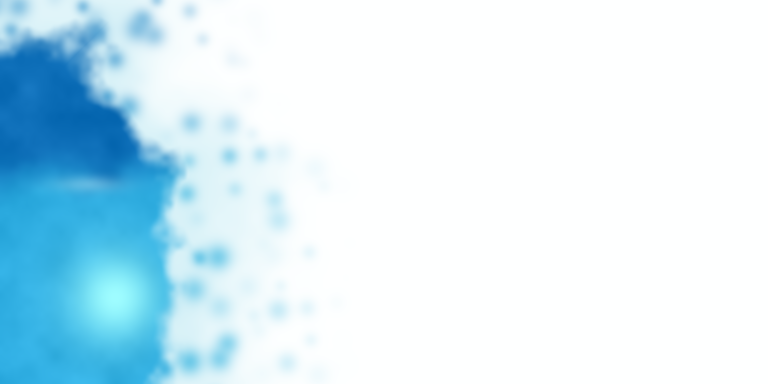
This background is drawn by a Shadertoy shader. Its source:

```glsl
#define CELL 0.078
#define EDGE_X 0.43
#define TOP_Y 0.89
#define SPRAY_REACH 0.50
#define GLOW_POS vec2(0.30, 0.225)
#define GLOW_SIZE 0.105
#define PAPER vec3(0.995, 1.0, 1.0)
#define SKY vec3(0.17, 0.67, 0.88)
#define DEEP vec3(0.05, 0.43, 0.72)
#define AQUA vec3(0.62, 0.99, 1.0)
#define MIST vec3(0.80, 0.93, 0.96)
#define DROP vec3(0.30, 0.74, 0.89)

vec3 hash3(vec2 p) {
    vec3 q = fract(p.xyx * vec3(0.1031, 0.1030, 0.0973));
    q += dot(q, q.yxz + 33.33);
    return fract((q.xxy + q.yzz) * q.zyx);
}

float noise(vec2 p) {
    vec2 i = floor(p), f = fract(p);
    f = f * f * (3.0 - 2.0 * f);
    float low = mix(hash3(i).x, hash3(i + vec2(1, 0)).x, f.x);
    float high = mix(hash3(i + vec2(0, 1)).x, hash3(i + vec2(1, 1)).x, f.x);
    return mix(low, high, f.y);
}

float fbm(vec2 p) {
    return 0.6 * noise(p) + 0.3 * noise(p * 2.1 + 7.0) + 0.1 * noise(p * 4.3 + 19.0);
}

// Signed distance outside the painted body, positive over the paper
float outside(vec2 p) {
    float edge = EDGE_X - 0.20 * smoothstep(0.55, 0.80, p.y);
    edge += 0.03 * exp(-pow((p.y - 0.30) / 0.10, 2.0));
    return max(p.x - edge, p.y - TOP_Y);
}

// Soft droplets, thinning out away from the body
float spray(vec2 p) {
    vec2 cell = floor(p / CELL);
    float clear = 1.0;
    for (int y = -1; y <= 1; y++) {
        for (int x = -1; x <= 1; x++) {
            vec2 id = cell + vec2(x, y);
            vec3 rnd = hash3(id + 31.0);
            vec2 center = (id + 0.15 + 0.7 * rnd.xy) * CELL;
            float fade = 1.0 - smoothstep(-0.05, SPRAY_REACH, outside(center));
            float radius = mix(0.017, 0.033, hash3(id + 73.0).x);
            float strength = fade * smoothstep(0.15, 0.75, rnd.z);
            vec2 offset = (p - center) / radius;
            clear *= 1.0 - 0.85 * strength * exp(-dot(offset, offset));
        }
    }
    return 1.0 - clear;
}

void mainImage(out vec4 fragColor, in vec2 fragCoord) {
    vec2 p = fragCoord / iResolution.y;
    float dist = outside(p);
    float grain = fbm(p * 13.0);
    float cloud = fbm(p * 7.0 + 40.0);

    // Pale mist over the paper
    float mist = 1.0 - smoothstep(0.0, 0.48, dist + 0.20 * (cloud - 0.5));
    vec3 color = mix(PAPER, MIST, 0.75 * mist * mist);

    // Droplets, duller toward the top
    float high = smoothstep(0.50, 0.85, p.y);
    vec3 dropColor = mix(DROP, vec3(0.28, 0.62, 0.82), high);
    color = mix(color, dropColor, spray(p) * (1.0 - 0.15 * high));

    // Painted body: sky blue below, deep blue above
    float deep = smoothstep(0.49, 0.64, p.y + 0.14 * (cloud - 0.5));
    vec3 body = mix(SKY, DEEP, deep);
    body += 0.10 * (grain - 0.5);
    vec2 streak = (p - vec2(0.23, 0.52)) / vec2(0.09, 0.022);
    body = mix(body, MIST, 0.35 * exp(-dot(streak, streak)));

    // Aqua glow with a wide halo
    float glowDist = length(p - GLOW_POS) / GLOW_SIZE;
    float glow = 0.80 * exp(-glowDist * glowDist) + 0.20 * exp(-0.25 * glowDist * glowDist);
    body = mix(body, AQUA, glow);

    float cover = 1.0 - smoothstep(-0.05, 0.045, dist + 0.13 * (grain - 0.5));
    color = mix(color, body, cover);

    fragColor = vec4(clamp(color, 0.0, 1.0), 1.0);
}
```
